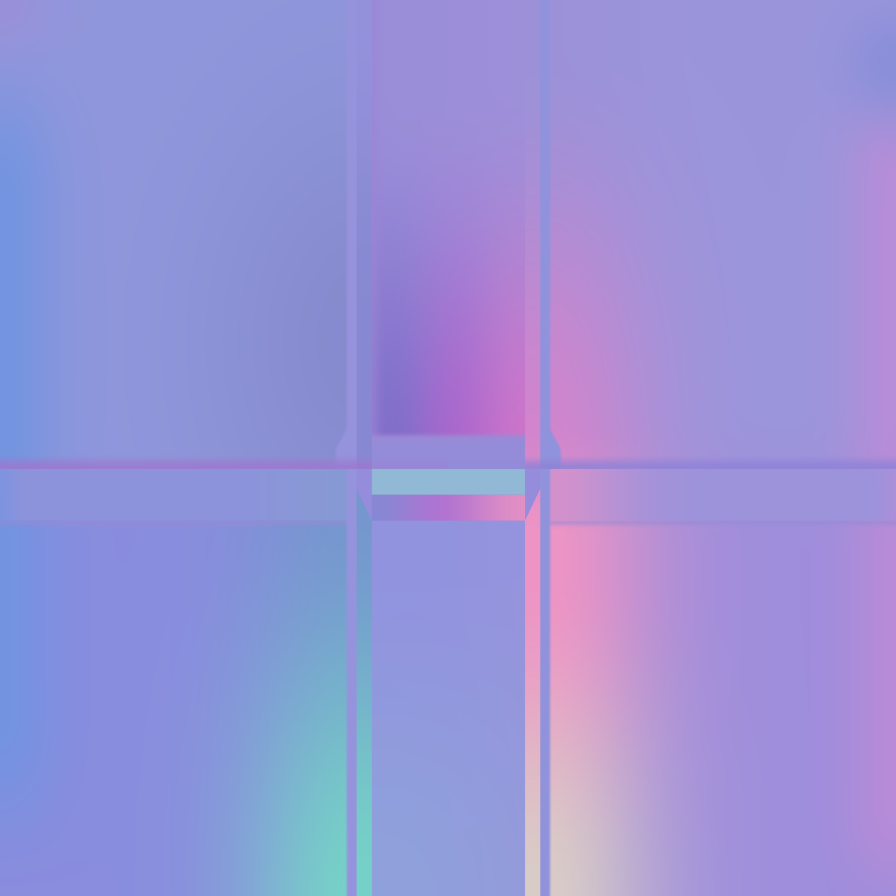
A Shadertoy shader for this texture map:

```glsl
float aa;

// Antialiased step and interval
float edge(float e, float x) { return smoothstep(e - aa, e + aa, x); }
float span(float a, float b, float x) { return edge(a, x) * (1.0 - edge(b, x)); }

// Soft-edged interval
float soft(float a, float b, float w, float x) {
    return smoothstep(a - w, a + w, x) * (1.0 - smoothstep(b - w, b + w, x));
}

float bell(float d, float w) { return exp(-d * d / (w * w)); }

// Glow colours running up the inner edges of the panels
vec3 tealGlow(float y) {
    return mix(vec3(0.46, 0.82, 0.78), vec3(0.46, 0.59, 0.81), smoothstep(0.0, 0.44, y));
}
vec3 roseGlow(float y) {
    vec3 low = mix(vec3(0.85, 0.80, 0.78), vec3(0.93, 0.58, 0.77), smoothstep(0.0, 0.36, y));
    vec3 high = mix(vec3(0.82, 0.52, 0.80), vec3(0.61, 0.57, 0.85), smoothstep(0.49, 0.95, y));
    return mix(low, high, smoothstep(0.40, 0.53, y));
}

vec3 leftPanel(vec2 p) {
    float upper = edge(0.45, p.y);
    vec3 c = mix(vec3(0.54, 0.55, 0.87), vec3(0.565, 0.59, 0.86), upper);
    float shade = bell(p.x - 0.41, 0.17) * bell(p.y - 0.62, 0.25);
    c = mix(c, vec3(0.51, 0.53, 0.79), 0.8 * shade * upper);
    float glow = bell(p.x - 0.40, 0.125) * (1.0 - upper);
    c = mix(c, tealGlow(p.y), glow);
    float rim = bell(p.x, 0.065) * soft(0.10, 0.88, 0.10, p.y);
    c = mix(c, vec3(0.44, 0.58, 0.88), 0.9 * rim);
    return mix(c, vec3(0.62, 0.55, 0.85), 0.6 * bell(length(p - vec2(0.0, 1.0)), 0.06));
}

vec3 rightPanel(vec2 p) {
    float upper = smoothstep(0.38, 0.55, p.y);
    vec3 c = mix(vec3(0.62, 0.555, 0.86), vec3(0.605, 0.585, 0.86), upper);
    float reach = mix(0.125, 0.12, upper);
    c = mix(c, roseGlow(p.y), bell(p.x - 0.605, reach));
    float rim = bell(p.x - 1.0, 0.055) * soft(0.03, 0.87, 0.07, p.y);
    c = mix(c, vec3(0.75, 0.54, 0.84), 0.75 * rim);
    return mix(c, vec3(0.54, 0.56, 0.85), bell(length(p - vec2(1.0, 0.93)), 0.06));
}

vec3 centrePanel(vec2 p) {
    float t = clamp((p.x - 0.415) / 0.171, 0.0, 1.0);
    // Violet to magenta sweep that fades upward
    vec3 hot = mix(vec3(0.50, 0.43, 0.79), vec3(0.67, 0.40, 0.80), smoothstep(0.1, 0.6, t));
    hot = mix(hot, vec3(0.80, 0.45, 0.79), smoothstep(0.5, 1.0, t));
    vec3 top = mix(vec3(0.60, 0.555, 0.85), vec3(0.62, 0.56, 0.85), t);
    vec3 c = mix(hot, top, smoothstep(0.47, 0.90, p.y));
    c = mix(c, vec3(0.61, 0.52, 0.83), 0.6 * bell(t, 0.05));

    // Raised ledge
    vec3 ledge = mix(vec3(0.58, 0.55, 0.85), vec3(0.62, 0.53, 0.83), bell(p.y - 0.517, 0.008));
    c = mix(ledge, c, smoothstep(0.510, 0.519, p.y));

    // Lower column
    vec3 column = mix(vec3(0.56, 0.63, 0.86), vec3(0.57, 0.575, 0.87), smoothstep(0.0, 0.40, p.y));
    column = mix(column, vec3(0.60, 0.58, 0.86), 0.5 * t * t);
    c = mix(column, c, edge(0.419, p.y));

    // Magenta strip under the pale bar
    vec3 strip = mix(vec3(0.53, 0.53, 0.83), vec3(0.69, 0.45, 0.82), smoothstep(0.0, 0.5, t));
    strip = mix(strip, vec3(0.88, 0.56, 0.77), smoothstep(0.4, 1.0, t));
    return mix(c, strip, span(0.419, 0.448, p.y));
}

void mainImage(out vec4 fragColor, in vec2 fragCoord) {
    vec2 p = fragCoord / iResolution.xy;
    aa = 0.7 / iResolution.y;
    float upper = edge(0.4766, p.y);
    float band = span(0.419, 0.4766, p.y);
    float right = edge(0.5, p.x);
    float side = abs(p.x - 0.5005);
    vec3 c = mix(leftPanel(p), rightPanel(p), right);

    // Horizontal band, with faded outer ends
    vec3 bandColor = mix(vec3(0.55, 0.575, 0.86), vec3(0.61, 0.575, 0.86), right);
    bandColor = mix(bandColor, vec3(0.53, 0.60, 0.83), bell(p.x - 0.39, 0.09) * (1.0 - right));
    bandColor = mix(bandColor, vec3(0.83, 0.57, 0.80), bell(p.x - 0.61, 0.09) * right);
    c = mix(c, bandColor, band * (0.45 + 0.55 * smoothstep(0.5, 0.47, side)));
    c = mix(c, vec3(0.59, 0.54, 0.83), 0.55 * bell(p.y - 0.417, 0.004) * (1.0 - edge(0.419, p.y)));

    // Thin vertical rails that flare at the crossing
    float flare = 0.012 * smoothstep(0.525, 0.495, p.y) * upper;
    float rail = smoothstep(0.116 + flare, 0.111 + flare, side);
    vec3 railColor = mix(vec3(0.585, 0.575, 0.86), vec3(0.565, 0.575, 0.86), right);
    c = mix(c, railColor, rail);

    // Grooves beside the central column
    vec3 cool = mix(tealGlow(p.y), vec3(0.53, 0.535, 0.82), upper);
    cool = mix(cool, vec3(0.58, 0.57, 0.86), upper * smoothstep(0.65, 1.0, p.y));
    vec3 groove = mix(cool, roseGlow(p.y), right);
    vec3 joint = vec3(0.585, 0.55, 0.86);
    float diagonal = 0.419 + 2.1 * (side - 0.0855);
    groove = mix(groove, joint, band * edge(diagonal, p.y));
    c = mix(c, groove, 1.0 - edge(0.1025, side));

    // Soft magenta seam above the band
    vec3 seam = mix(vec3(0.61, 0.47, 0.81), vec3(0.56, 0.51, 0.84), right);
    float seamFade = upper * (1.0 - smoothstep(0.478, 0.494, p.y));
    c = mix(c, seam, 0.85 * seamFade);

    // Central column and pale bar
    float column = 1.0 - edge(0.0855, side);
    vec3 middle = mix(centrePanel(p), seam, 0.25 * seamFade);
    middle = mix(middle, vec3(0.57, 0.72, 0.83), span(0.448, 0.4766, p.y));
    c = mix(c, middle, column);
    fragColor = vec4(c, 1.0);
}
```
